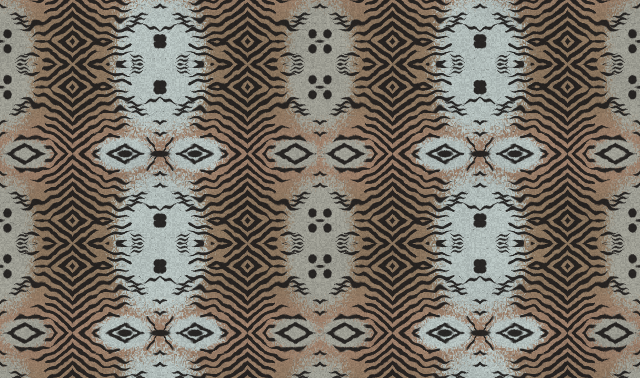
Reproduce this pattern procedurally as a WebGL 2 fragment shader.

```glsl
#version 300 es
precision highp float;
// Mirrored tiger-skin fabric: each repeat is folded twice into one quarter.
// Stripes are level lines of a warped diamond field around a dark column;
// pale panels, haloed eyes and small marks are laid over a tan ground.
uniform vec2 u_resolution;
out vec4 outColor;

const float CANVAS_WIDTH = 768.0;          // design units across the canvas
const vec2 REPEAT = vec2(384.0, 215.0);
const vec2 ORIGIN = vec2(192.0, 54.0);     // crossing of pale panel and eye row
const float AXIS = 105.0;                  // dark column within the quarter
const float HEART = 80.0;                  // height of the diamond centres
const float SPACING = 11.0;                // distance between stripes

const vec3 TAN = vec3(0.54, 0.455, 0.365);
const vec3 ROSE = vec3(0.60, 0.485, 0.405);
const vec3 ICE = vec3(0.69, 0.735, 0.725);
const vec3 ASH = vec3(0.61, 0.61, 0.57);
const vec3 INK = vec3(0.13, 0.12, 0.115);

float hash(vec2 p) {
  vec3 h = fract(vec3(p.xyx) * 0.1031);
  h += dot(h, h.yzx + 33.33);
  return fract((h.x + h.y) * h.z);
}

float noise(vec2 p) {
  vec2 i = floor(p), f = fract(p);
  f = f * f * (3.0 - 2.0 * f);
  return mix(mix(hash(i), hash(i + vec2(1, 0)), f.x),
             mix(hash(i + vec2(0, 1)), hash(i + vec2(1, 1)), f.x), f.y);
}

float ellipse(vec2 p, vec2 radii) {
  return (length(p / radii) - 1.0) * min(radii.x, radii.y);
}

// Short wavy stroke with pointed ends
float dash(vec2 p, float halfLength, float halfWidth, float slope) {
  float t = p.x / halfLength;
  float y = p.y - slope * p.x - 1.2 * sin(p.x * 0.5);
  return abs(y) - halfWidth * (1.0 - t * t);
}

// Pale area that breaks into stipple at its rim
float stipple(float radius, float grain) {
  return smoothstep(1.16, 0.84, radius + 0.4 * (grain - 0.5));
}

// Wavy stripes; c is the distance from the nearest panel centre
float stripes(vec2 q, float c, float side) {
  float a = abs(q.x - AXIS);
  float fan = 36.0 * (1.0 - exp(-a / 38.0));
  float arch = 29.0 * sin(3.14159 * a / (a + c));
  float rise = mix(arch, fan, smoothstep(8.0, 48.0, q.y));
  float loose = smoothstep(4.0, 40.0, a);
  float level = abs(q.y - HEART) + rise;
  level += loose * (1.8 * sin(a * 0.29 + q.y * 0.07) + 7.0 * (noise(q * 0.06) - 0.5));
  level += 2.2 * (noise(q * 0.2 + 40.0) - 0.5);
  float id = floor(level / SPACING + 0.5);
  float reach = 10.0 + 30.0 * hash(vec2(id + 3.0, side * 17.0 + step(HEART, q.y) * 7.0));
  reach -= 38.0 * (1.0 - smoothstep(8.0, 34.0, q.y));
  float width = mix(3.3, 2.3, loose) * mix(0.8, 1.0, smoothstep(0.0, 45.0, q.y));
  width *= smoothstep(reach - 3.0, reach + 16.0, c);
  width -= 2.6 * loose * smoothstep(0.62, 0.85, noise(q * vec2(0.07, 0.13) + 9.0));
  return abs(level - id * SPACING) - width + 0.5 * (1.0 - smoothstep(0.0, 1.0, width));
}

// Marks inside the panels; p.x is the distance from the panel centre
float panelMarks(vec2 p, float side) {
  float d = 100.0;
  for (int i = 0; i < 3; i++) {            // clusters of zigzag strokes
    float k = float(i);
    d = min(d, dash(p - vec2(25.0 - 3.0 * side + 3.0 * k, 49.0 + 5.5 * k), 11.0, 1.7, 0.25));
    d = min(d, dash(p - vec2(28.0 - k, 98.0 + 4.7 * k), 8.0, 1.2, -0.2));
  }
  for (int i = 0; i < 2; i++) {            // chevrons below the dome, paired blots
    float k = float(i);
    d = min(d, dash(vec2(p.x, p.y - 22.0 - 14.0 * k - 0.5 * p.x), 9.0, 1.8, 0.0));
    float blot = ellipse(p - vec2(9.0, 71.0 + 18.0 * k), vec2(5.0, 5.5));
    float knot = ellipse(p - vec2(2.5, 76.5 + 7.0 * k), vec2(5.2, 5.0));
    d = min(d, mix(knot, blot, side));
  }
  float bar = ellipse(p - vec2(0.0, HEART), vec2(5.0, 1.8));
  float arc = dash(p - vec2(9.0, 64.0), 11.0, 1.8, -0.3);
  return min(d, mix(arc, bar, side));
}

void main() {
  float unit = CANVAS_WIDTH / u_resolution.x;
  vec2 p = gl_FragCoord.xy * unit;
  vec2 q = abs(mod(p - ORIGIN + 0.5 * REPEAT, REPEAT) - 0.5 * REPEAT);
  float side = step(AXIS, q.x);            // 0 icy panel, 1 ashen panel
  float c = mix(q.x, 0.5 * REPEAT.x - q.x, side);
  float grain = noise(p * vec2(0.75, 0.6));

  // Ground, domed panels and eye halos
  vec2 dome = vec2(c, 0.5 * REPEAT.y - q.y) / mix(vec2(54, 88), vec2(40, 80), side);
  float panelRadius = pow(dot(pow(dome, vec2(2.6)), vec2(1.0)), 1.0 / 2.6);
  vec2 eye = vec2(c - mix(42.0, 30.0, side), q.y);
  float haloRadius = length(eye / mix(vec2(35, 21), vec2(30, 19), side));
  vec3 color = mix(ROSE, TAN, smoothstep(10.0, 65.0, q.y));
  float pale = max(stipple(panelRadius, grain), stipple(haloRadius, grain));
  color = mix(color, mix(ICE, ASH, side), pale);

  // Ink: stripes kept out of the halos, then marks and eyes
  float ink = max(stripes(q, c, side), (0.9 - haloRadius) * 16.0);
  ink = min(ink, panelMarks(vec2(c, q.y), side));
  float rim = (abs(eye.x) / 19.0 + abs(eye.y) / 10.5 - 1.0) * 8.5;
  rim += 2.0 * (noise(q * 0.25) - 0.5);
  ink = min(ink, abs(rim) - mix(1.6, 2.1, side));
  float pupil = ellipse(eye, vec2(9.0, 4.2));
  float bead = ellipse(vec2(c, q.y), vec2(12.0, 3.8));
  ink = min(ink, mix(min(pupil, bead), 100.0, side));
  ink += 0.7 * (grain - 0.5);
  color = mix(color, INK, 0.96 * smoothstep(0.8 * unit, -0.8 * unit, ink));

  // Woven grain and faint uneven wear
  color *= 0.93 + 0.14 * hash(floor(p / 1.5)) + 0.06 * (noise(p * 0.02) - 0.5);
  outColor = vec4(color, 1.0);
}
```
